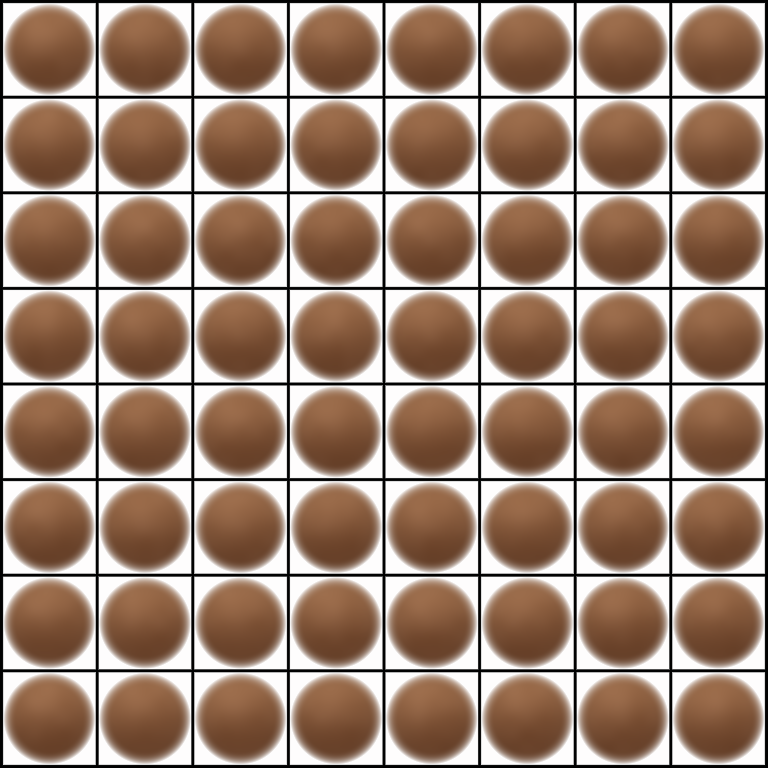
Write a three.js fragment shader that draws this pattern.

```glsl
// Soft-edged brown balls in a square grid of thin black lines.
varying vec2 vUv;

#define CELLS 8.0
#define GRID_SPAN 0.9958
#define LINE_WIDTH 0.031
#define LINE_BLUR 0.008
#define BALL_RADIUS 0.48
#define RIM_FADE 0.70
#define DRIFT 0.07
#define PAPER vec3(0.995, 0.992, 0.992)
#define INK vec3(0.005)
#define BROWN_LOW vec3(0.405, 0.250, 0.155)
#define BROWN_HIGH vec3(0.605, 0.415, 0.280)
#define RIM_GREY vec3(0.46, 0.41, 0.37)

float hash(vec2 p) {
  p = fract(p * vec2(0.1731, 0.2917));
  p += dot(p, p.yx + 19.19);
  return fract((p.x + p.y) * p.x * 7.13);
}

float noise(vec2 p) {
  vec2 i = floor(p);
  vec2 f = fract(p);
  f = f * f * (3.0 - 2.0 * f);
  return mix(mix(hash(i), hash(i + vec2(1.0, 0.0)), f.x),
             mix(hash(i + vec2(0.0, 1.0)), hash(i + vec2(1.0, 1.0)), f.x), f.y);
}

// Brown surface; p is the position on the unit disc, z its height.
vec3 ballColor(vec2 p, float z, vec2 id) {
  vec2 drift = DRIFT * (vec2(hash(id + 3.0), hash(id + 17.0)) - 0.5);
  vec2 q = p - drift;

  // Light from above, darkest below the middle
  float light = smoothstep(-0.75, 0.95, q.y - 0.10 * q.x);
  vec3 color = mix(BROWN_LOW, BROWN_HIGH, light);

  // Broad pale highlight, up and to the left
  vec2 glow = q - vec2(-0.16, 0.30);
  color += vec3(0.045, 0.042, 0.040) * exp(-5.0 * dot(glow, glow));

  // Faint mottling and greyer rim
  color += 0.018 * (noise(p * 3.0 + id * 7.0) - 0.5);
  float rim = (1.0 - z) * (1.0 - z);
  return mix(color, RIM_GREY, 0.55 * rim);
}

void main() {
  vec2 grid = ((vUv - 0.5) / GRID_SPAN + 0.5) * CELLS;
  vec2 id = clamp(floor(grid), 0.0, CELLS - 1.0);
  vec2 local = grid - id - 0.5;

  // Ball fading into the paper
  vec2 p = local / BALL_RADIUS;
  float z = sqrt(max(0.0, 1.0 - dot(p, p)));
  float cover = smoothstep(0.0, RIM_FADE, z);
  vec3 color = mix(PAPER, ballColor(p, z, id), cover);

  // Grid lines, including the outer frame
  vec2 gap = 0.5 - abs(local);
  float edge = min(gap.x, gap.y) - 0.5 * LINE_WIDTH;
  color = mix(INK, color, smoothstep(-LINE_BLUR, LINE_BLUR, edge));

  gl_FragColor = vec4(color, 1.0);
}
```
